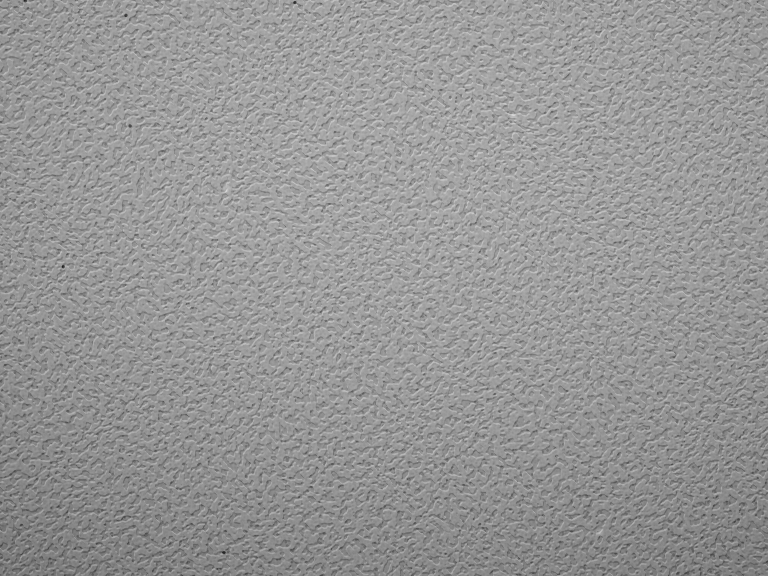
Give the GLSL for this texture, as a Shadertoy shader.

```glsl
const int WAVES = 18;
const float PI = 3.14159265;

vec3 hash3(vec2 cell) {
    vec3 q = fract(cell.xyx * vec3(0.1031, 0.1030, 0.0973));
    q += dot(q, q.yxz + 33.33);
    return fract((q.xxy + q.yzz) * q.zyx);
}

mat2 rotate(float angle) {
    float c = cos(angle), s = sin(angle);
    return mat2(c, -s, s, c);
}

// Distance to the nearest cell point, and that cell's random value
vec2 cellular(vec2 p) {
    vec2 base = floor(p);
    vec2 nearest = vec2(8.0, 0.0);
    for (int y = -1; y <= 1; y++) {
        for (int x = -1; x <= 1; x++) {
            vec2 cell = base + vec2(x, y);
            vec3 rnd = hash3(cell);
            float d = length(cell + rnd.xy - p);
            if (d < nearest.x) nearest = vec2(d, rnd.z);
        }
    }
    return nearest;
}

// Bends the domain so that the waves lose their regularity
vec2 warp(vec2 p, float frequency, float amount) {
    vec2 q = p * frequency;
    return p + amount * vec2(sin(q.y + 2.0 * sin(0.63 * q.x)),
                             sin(1.13 * q.x + 2.0 * sin(0.71 * q.y + 1.0)));
}

// Layered sines of similar wavelength form a labyrinth of unit variance
float labyrinth(vec2 p, float ridgesPerUnit) {
    float sum = 0.0;
    for (int i = 0; i < WAVES; i++) {
        float k = float(i);
        float angle = PI * (k + 0.6 * fract(k * 0.7548)) / float(WAVES);
        float frequency = ridgesPerUnit * mix(0.5, 1.5, fract(k * 0.5698 + 0.2));
        vec2 direction = vec2(cos(angle), sin(angle));
        sum += sin(2.0 * PI * frequency * dot(p, direction) + k * k * 1.7);
    }
    return sum * sqrt(2.0 / float(WAVES));
}

// Flat-topped grains with ragged rims, separated by narrow valleys
float leatherHeight(vec2 p) {
    vec2 q = warp(warp(p, 11.0, 0.008), 43.0, 0.003);
    q = rotate(0.42) * q;
    q.x *= 0.86;
    float wrinkle = labyrinth(q.yx + 3.7, 122.0);
    float grain = labyrinth(q, 62.0) + 0.4 * wrinkle;
    return smoothstep(-1.0, 0.2, grain) + 0.06 * wrinkle;
}

// Round marks in a random share of the cells
float spots(vec2 p, float density, float radius, float share) {
    vec2 c = cellular(p * density);
    return smoothstep(radius, 0.4 * radius, c.x) * step(c.y, share);
}

// Broad light, strongest above the middle
float illumination(vec2 uv) {
    vec2 d = uv - vec2(0.53, 0.76);
    return 0.648 - 0.21 * dot(d, d);
}

void mainImage(out vec4 fragColor, in vec2 fragCoord) {
    vec2 uv = fragCoord / iResolution.xy;
    vec2 p = fragCoord / iResolution.y;

    // Relief lit from the upper left
    vec2 towardLight = 0.0030 * normalize(vec2(-0.35, 1.0));
    float height = leatherHeight(p);
    float slope = height - leatherHeight(p + towardLight);

    float grey = illumination(uv);
    grey += 0.092 * slope;
    grey += 0.035 * (height - 0.7);

    // Pits in the valleys and fine surface grain
    float valley = 1.0 - clamp(height, 0.0, 1.0);
    grey -= 0.10 * spots(p, 110.0, 0.36, 0.5) * (0.3 + 0.7 * valley);
    grey += 0.06 * (cellular(p * 190.0).x - 0.45);

    // Sparse dust and worn pale dots
    grey -= 0.35 * spots(p + 7.3, 4.0, 0.016, 0.15);
    grey += 0.08 * spots(p + 2.9, 3.0, 0.028, 0.2);

    fragColor = vec4(vec3(clamp(grey, 0.0, 1.0)), 1.0);
}
```
